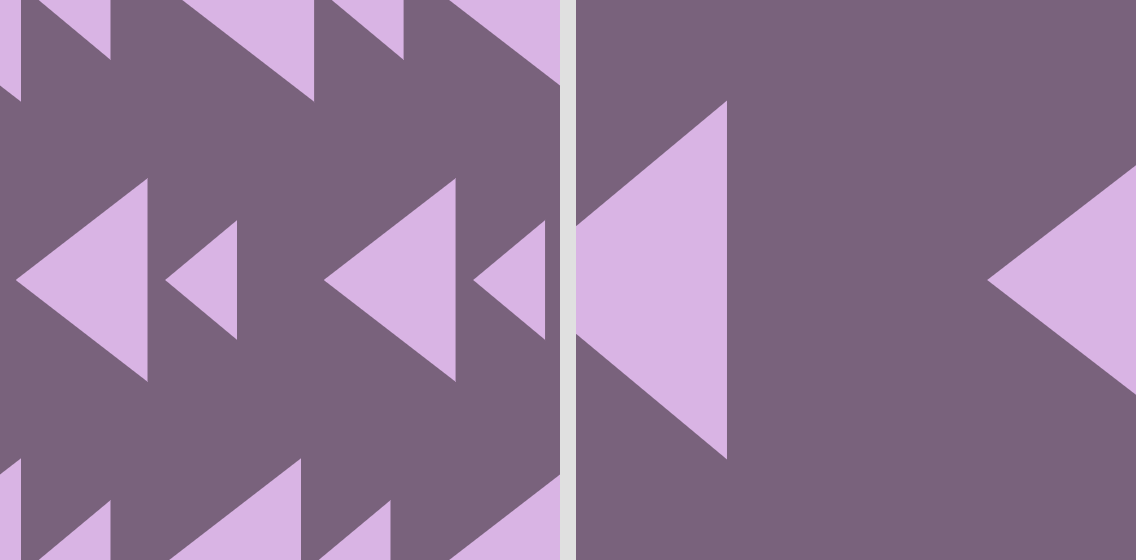
Left: the whole. Right: its middle third, enlarged.
A WebGL 1 fragment shader for this pattern:

```glsl
precision highp float;
// Brick-laid pairs of left-pointing triangles, with uneven spacing along each row.

uniform vec2 u_resolution;

const vec3 GROUND_COLOR = vec3(0.476, 0.386, 0.488);
const vec3 TRIANGLE_COLOR = vec3(0.851, 0.706, 0.896);

const float COLUMNS = 2.0;
const float ROWS = 2.0;
const float FIRST_TIP_X = -0.1979;           // tip of the first large triangle
const vec2 LARGE_SIZE = vec2(0.2354, 0.1816); // length, half height
const vec2 SMALL_SIZE = vec2(0.1283, 0.1068);
const float SMALL_OFFSET = 0.2669;           // from large tip to small tip
const float WRAP_MARGIN = 0.1;

// Sideways drift of the two pairs in each row
const vec2 DRIFT_BOTTOM = vec2(0.0, 0.0);
const vec2 DRIFT_MIDDLE = vec2(-0.0241, 0.0260);
const vec2 DRIFT_TOP = vec2(0.0, 0.0234);

// Signed distance to a triangle whose tip is at the origin, pointing left
float triangleDistance(vec2 p, vec2 size) {
  float slant = dot(vec2(-p.x, abs(p.y)), normalize(size.yx));
  return max(slant, p.x - size.x);
}

float pairDistance(vec2 p) {
  float large = triangleDistance(p, LARGE_SIZE);
  float small = triangleDistance(p - vec2(SMALL_OFFSET, 0.0), SMALL_SIZE);
  return min(large, small);
}

vec2 rowDrift(float row) {
  if (row < 0.5) return DRIFT_BOTTOM;
  return row < 1.5 ? DRIFT_MIDDLE : DRIFT_TOP;
}

void main() {
  float canvasSize = min(u_resolution.x, u_resolution.y);
  vec2 p = gl_FragCoord.xy / canvasSize;

  // Nearest row, with odd rows moved by half a column
  float row = floor(p.y * ROWS + 0.5);
  float y = p.y - row / ROWS;
  float brickShift = 0.5 * mod(row, 2.0) / COLUMNS;
  vec2 drift = rowDrift(row);

  // Each pair wraps around the canvas sideways
  float d = 1.0;
  for (int i = 0; i < 2; i++) {
    float tip = FIRST_TIP_X + brickShift + float(i) / COLUMNS;
    tip += i == 0 ? drift.x : drift.y;
    float x = fract(p.x - tip + WRAP_MARGIN) - WRAP_MARGIN;
    d = min(d, pairDistance(vec2(x, y)));
  }

  // One-pixel edge smoothing
  float coverage = clamp(0.5 - d * canvasSize, 0.0, 1.0);
  gl_FragColor = vec4(mix(GROUND_COLOR, TRIANGLE_COLOR, coverage), 1.0);
}
```
